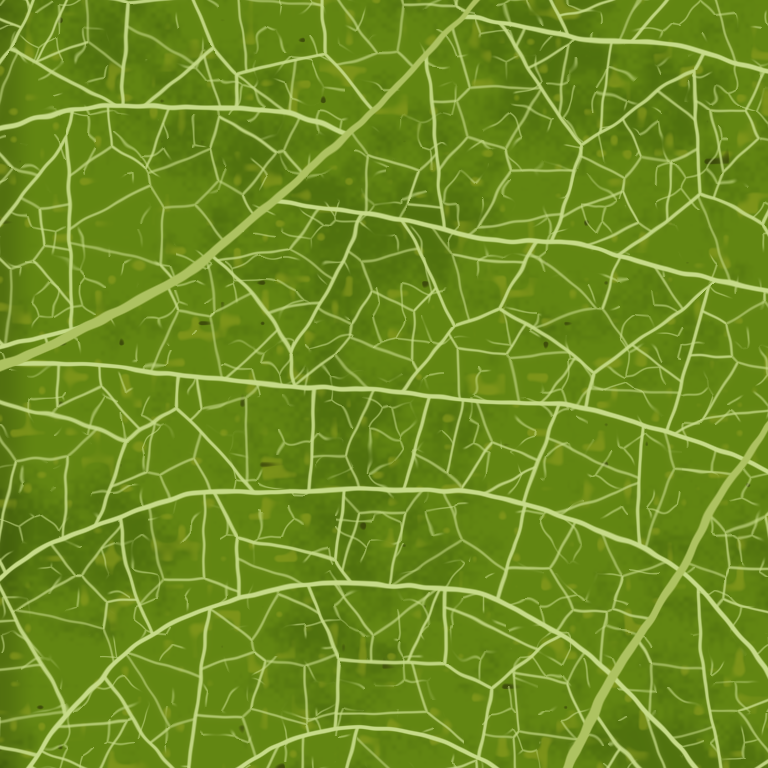
Write a WebGL 1 fragment shader that draws this texture.

```glsl
precision highp float;
// Close view of a green leaf: two main veins, side veins as contours of a field,
// then nested Voronoi nets, each kept inside the area enclosed by the level above,
// and finally broken, free-ended veinlets over a softly mottled blade.

uniform vec2 u_resolution;

const vec3 BLADE_LIGHT = vec3(0.385, 0.525, 0.07);
const vec3 BLADE_DARK  = vec3(0.315, 0.445, 0.055);
const vec3 HALO_GREEN  = vec3(0.50, 0.60, 0.20);
const vec3 VEIN_PALE   = vec3(0.78, 0.86, 0.54);
const vec3 MAIN_VEIN   = vec3(0.68, 0.76, 0.38);
const vec3 FLECK       = vec3(0.56, 0.62, 0.12);
const vec3 SPOT        = vec3(0.21, 0.25, 0.03);
const float SIDE_STEP = 0.28;      // spacing of side veins
const float COARSE = 6.8;          // net cells across the canvas
const float FINE = 15.0;
const float VEINLET = 27.0;
const float SIDE_WIDTH = 0.0030;   // half widths
const float COARSE_WIDTH = 0.0022;
const float FINE_WIDTH = 0.0016;
const float VEINLET_WIDTH = 0.0013;
const float JITTER = 0.8;

float hash(vec2 p) {
  vec3 q = fract(p.xyx * 0.1031);
  q += dot(q, q.yzx + 33.33);
  return fract((q.x + q.y) * q.z);
}

float noise(vec2 p) {
  vec2 i = floor(p), f = fract(p);
  f = f * f * (3.0 - 2.0 * f);
  return mix(mix(hash(i), hash(i + vec2(1, 0)), f.x),
             mix(hash(i + vec2(0, 1)), hash(i + vec2(1, 1)), f.x), f.y);
}

vec2 seed(vec2 cell) {
  return cell + 0.5 + JITTER * (vec2(hash(cell + 17.3), hash(cell + 71.9)) - 0.5);
}

// Signed offsets from the two main veins.
float upperVein(vec2 p) { return p.y - (0.525 + p.x * (0.36 + 0.66 * p.x)); }
float lowerVein(vec2 p) { return p.x - (0.742 + p.y * (0.48 + 0.24 * p.y)); }

// Field whose whole-number contours are the side veins.
float sideField(vec2 p) {
  float arch = 0.45 * (1.0 - smoothstep(0.1, 0.6, p.y)) * sin(3.0 * p.x);
  float h = p.y + 0.18 * p.x - arch;
  if (upperVein(p) > 0.0) h = p.y + 0.6 * (p.x - 0.22) * (p.x - 0.22) - 0.05;
  return (h + 0.03) / SIDE_STEP;
}

float sector(vec2 p) {
  return floor(sideField(p)) + 20.0 * step(0.0, upperVein(p)) + 40.0 * step(0.0, lowerVein(p));
}

float edgeDistance(vec2 a, vec2 b) { return dot(0.5 * (a + b), normalize(b - a)); }

// Cell id (xy) and edge distance (z) of the coarse net, held inside one sector.
vec3 coarseNet(vec2 p) {
  float home = sector(p);
  vec2 g = p * COARSE, a = vec2(5, 0), b = vec2(9, 0), id = vec2(-50);
  for (int j = -1; j <= 1; j++) for (int i = -1; i <= 1; i++) {
    vec2 cell = floor(g) + vec2(i, j), s = seed(cell), r = s - g;
    if (abs(sector(s / COARSE) - home) > 0.5) continue;
    if (dot(r, r) < dot(a, a)) { b = a; a = r; id = cell; }
    else if (dot(r, r) < dot(b, b)) b = r;
  }
  return vec3(id, edgeDistance(a, b) / COARSE);
}

// Edge distance (x) and a random value per edge (y); nested nets stay in coarse cell "home".
vec2 smallNet(vec2 p, float scale, vec2 home, bool nested) {
  vec2 g = p * scale, a = vec2(5, 0), b = vec2(9, 0), idA = vec2(0), idB = vec2(0);
  for (int j = -1; j <= 1; j++) for (int i = -1; i <= 1; i++) {
    vec2 cell = floor(g) + vec2(i, j), s = seed(cell + 130.0) - 130.0, r = s - g;
    if (dot(r, r) >= dot(b, b)) continue;
    if (nested) if (distance(coarseNet(s / scale).xy, home) > 0.5) continue;
    if (dot(r, r) < dot(a, a)) { b = a; idB = idA; a = r; idA = cell; }
    else { b = r; idB = cell; }
  }
  return vec2(edgeDistance(a, b) / scale, hash(idA + idB + 7.0));
}

float stroke(float d, float halfWidth, float soft) {
  return 1.0 - smoothstep(halfWidth - soft, halfWidth + soft, d);
}

void main() {
  vec2 uv = gl_FragCoord.xy / u_resolution;
  float soft = max(0.0014, 0.7 / u_resolution.y);
  vec2 bend = vec2(noise(uv * 8.0), noise(uv * 8.0 + 40.0)) - 0.5;
  vec2 ripple = vec2(noise(uv * 45.0 + 9.0), noise(uv * 45.0 + 60.0)) - 0.5;
  vec2 p = uv + 0.018 * bend + 0.0035 * ripple;

  // Distances to each order of vein.
  float upper = abs(upperVein(p)) / length(vec2(1.0, 0.36 + 1.32 * p.x));
  float lower = abs(lowerVein(p)) / length(vec2(1.0, 0.48 + 0.48 * p.y));
  float h = sideField(p), e = 0.002;
  vec2 slope = vec2(sideField(p + vec2(e, 0)) - h, sideField(p + vec2(0, e)) - h) / e;
  float side = abs(fract(h + 0.5) - 0.5) / max(length(slope), 1.0);
  vec3 coarse = coarseNet(p);
  vec2 fine = smallNet(p, FINE, coarse.xy, true);
  vec2 tiny = smallNet(p + 0.008 * ripple, VEINLET, vec2(0), false);

  // Mottled blade with shade, yellow flecks and rare dark spots.
  float mottle = 0.55 * noise(uv * 7.0 + 3.0) + 0.3 * noise(uv * 28.0) + 0.15 * noise(uv * 150.0);
  vec3 color = mix(BLADE_DARK, BLADE_LIGHT, smoothstep(0.24, 0.60, mottle));
  color *= 0.84 + 0.16 * smoothstep(0.0, 0.05, uv.x);
  color = mix(color, FLECK, 0.6 * smoothstep(0.76, 0.95, noise(uv * 55.0 + 21.0)));
  color = mix(color, SPOT, 0.8 * smoothstep(0.955, 0.99, noise(uv * 38.0 + 83.0)));

  // Veins from the faintest to the strongest.
  float nearest = min(min(side, coarse.z), min(fine.x, min(upper, lower)));
  color = mix(color, HALO_GREEN, 0.4 * exp(-nearest / 0.0028));
  float broken = step(0.42, tiny.y) * smoothstep(0.35, 0.6, noise(uv * 32.0 + 5.0));
  color = mix(color, VEIN_PALE, 0.6 * broken * stroke(tiny.x, VEINLET_WIDTH, soft));
  float fineTone = 0.5 + 0.4 * fine.y;
  color = mix(color, VEIN_PALE, fineTone * stroke(fine.x, FINE_WIDTH, soft));
  color = mix(color, VEIN_PALE, 0.92 * stroke(coarse.z, COARSE_WIDTH, soft));
  color = mix(color, VEIN_PALE, stroke(side, SIDE_WIDTH, soft));
  float mainCover = max(stroke(upper, mix(0.0070, 0.0035, min(uv.x / 0.6, 1.0)), soft),
                        stroke(lower, mix(0.0065, 0.0040, min(uv.y / 0.45, 1.0)), soft));
  color = mix(color, MAIN_VEIN, mainCover);
  gl_FragColor = vec4(color, 1.0);
}
```
